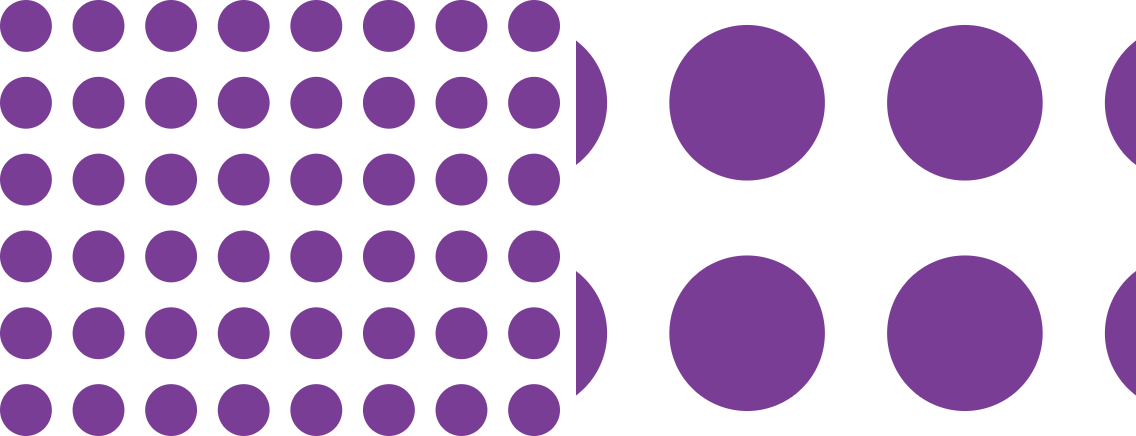
Left: the whole. Right: its middle third, enlarged.
A Shadertoy shader for this pattern:

```glsl
// A plain grid of purple discs on white, eight across and six down.
// The outer discs touch the canvas edges; each point finds its nearest
// disc centre by rounding and shades it with a circle distance function.

const vec2 DOT_COUNT = vec2(8.0, 6.0);
const float DOT_RADIUS = 0.0463;   // in canvas widths
const vec3 DOT_COLOR = vec3(0.48, 0.24, 0.59);
const vec3 PAPER_COLOR = vec3(1.0);

// Signed distance to the nearest disc of a grid filling the canvas.
float dotGridDistance(vec2 p, vec2 canvas) {
    vec2 spacing = (canvas - 2.0 * DOT_RADIUS) / (DOT_COUNT - 1.0);
    vec2 fromFirst = p - DOT_RADIUS;
    vec2 cell = clamp(round(fromFirst / spacing), vec2(0.0), DOT_COUNT - 1.0);
    return length(fromFirst - cell * spacing) - DOT_RADIUS;
}

void mainImage(out vec4 fragColor, in vec2 fragCoord) {
    // Canvas width is one unit, so discs stay round at any size.
    vec2 p = fragCoord / iResolution.x;
    vec2 canvas = iResolution.xy / iResolution.x;

    // Edge coverage across one pixel.
    float d = dotGridDistance(p, canvas);
    float coverage = clamp(0.5 - d * iResolution.x, 0.0, 1.0);

    fragColor = vec4(mix(PAPER_COLOR, DOT_COLOR, coverage), 1.0);
}
```
